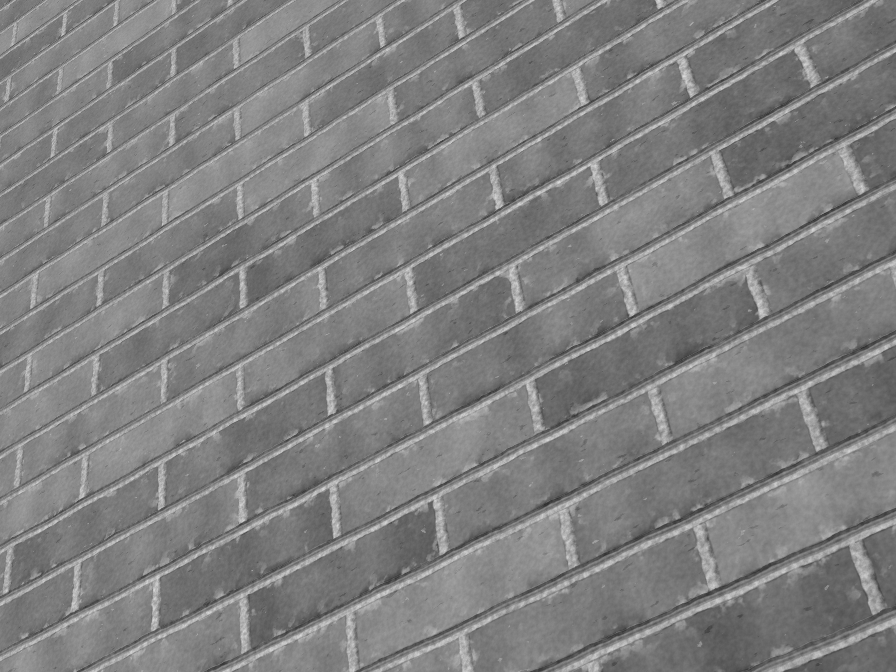
This texture is drawn by a WebGL 1 fragment shader. Its source:

```glsl
precision highp float;
// Weathered grey brick wall in running bond, seen obliquely.
// A projective map takes the canvas to wall space (brick lengths, courses);
// gradient noise wears the edges, mottles the faces and crusts the mortar.
uniform vec2 u_resolution;

float hash(vec2 p) {
  vec3 q = fract(p.xyx * vec3(0.1031, 0.1030, 0.0973));
  q += dot(q, q.yzx + 33.33);
  return fract((q.x + q.y) * q.z);
}

float corner(vec2 cell, vec2 offset) {
  float angle = 6.2832 * hash(cell);
  return dot(vec2(cos(angle), sin(angle)), offset);
}

float gradientNoise(vec2 p) {
  vec2 i = floor(p), f = fract(p);
  vec2 s = f * f * f * (f * (f * 6.0 - 15.0) + 10.0);
  vec2 k = vec2(1.0, 0.0);
  return mix(mix(corner(i, f), corner(i + k, f - k), s.x),
             mix(corner(i + k.yx, f - k.yx), corner(i + k.xx, f - k.xx), s.x), s.y);
}

float fbm(vec2 p) {
  float sum = 0.0, amplitude = 0.6;
  for (int i = 0; i < 4; i++) {
    sum += amplitude * gradientNoise(p);
    p = mat2(1.6, 1.2, -1.2, 1.6) * p + 7.3;
    amplitude *= 0.5;
  }
  return sum;
}

// Soft stripe of the given half width around zero
float stripe(float x, float halfWidth, float aa) {
  return 1.0 - smoothstep(halfWidth - aa, halfWidth + aa, abs(x));
}

void main() {
  vec2 p = gl_FragCoord.xy / u_resolution.y;

  // Invert the perspective: x counts bricks, y counts courses
  vec2 vanish = vec2(-0.054, 0.036);
  vec2 along = vec2(0.2674, 0.1404) - vanish.x * p;
  vec2 up = vec2(0.0109, 0.106) - vanish.y * p;
  vec2 r = p - vec2(0.9392, 0.5694);
  vec2 wall = vec2(r.x * up.y - r.y * up.x, along.x * r.y - along.y * r.x)
            / (along.x * up.y - along.y * up.x);
  float depth = 1.0 + dot(vanish, wall);
  float aa = 9.0 * depth / u_resolution.y;

  // Running bond with small irregularities; q has square proportions
  vec2 q = wall * vec2(3.2, 1.0);
  float wobble = 0.025 * gradientNoise(q * 1.3);
  float y = wall.y + wobble;
  float row = floor(y + 0.5);
  float x = wall.x + 0.5 * mod(row, 2.0) + 0.05 * (hash(vec2(row, 4.0)) - 0.5);
  vec2 id = vec2(floor(x), row) + 40.0;
  vec2 local = vec2((fract(x) - 0.5) * 3.2, y - row);

  float rough = fbm(q * 5.0 + id * 3.7);
  float grain = fbm(q * 15.0);
  float broad = fbm(q * 1.4 + 19.0);
  vec2 inset = vec2(1.52, 0.405) - abs(local) + 0.035 * rough;
  float inside = min(inset.x, inset.y);

  // Brick face: own tone, firing bands, mottling and fine grain
  float brick = 0.41 + 0.15 * hash(id);
  brick += 0.10 * gradientNoise(vec2(local.x * 1.5, local.y * 0.5) + id * 5.3);
  brick += 0.07 * broad + 0.05 * rough + 0.08 * grain;

  // Dark scratches and chips, mostly along the lower edge
  float lowEdge = exp(-7.0 * max(local.y + 0.41, 0.0));
  brick -= 0.17 * lowEdge * smoothstep(-0.05, 0.25, broad + 0.4 * rough);
  brick -= 0.09 * smoothstep(0.28, 0.42, fbm(q * vec2(4.0, 9.0) + 3.0));

  // Pale mortar smears near the edges and stray flecks
  float smear = smoothstep(0.10, 0.30, fbm(q * 4.0 + 51.0) + 0.35 * broad);
  smear *= exp(-9.0 * max(inside, 0.0));
  float fleck = smoothstep(0.36, 0.46, fbm(q * vec2(5.0, 7.0) + 83.0));
  brick = mix(brick, 0.74 + 0.2 * grain, max(0.75 * smear, 0.5 * fleck));

  // Bed joint: shadow below the upper brick, grey bed, pale ridge
  float s = fract(y) - 0.5;
  float bed = 0.53 + 0.16 * grain + 0.08 * rough;
  float ridge = stripe(s + 0.055 + 0.02 * rough, 0.034, aa);
  bed = mix(bed, 0.72 + 0.3 * grain + 0.12 * broad, 0.85 * ridge);
  float shadow = stripe(s - 0.075 + 0.03 * rough, 0.026, aa);
  bed -= shadow * (0.20 + 0.2 * broad);
  bed -= 0.10 * stripe(s - 0.015, 0.012, aa);

  // Head joint: pale, with a shaded side
  float side = local.x - 3.2 * step(0.0, local.x) + 1.6;
  float head = 0.69 + 0.3 * grain + 0.1 * broad;
  head -= 0.20 * smoothstep(0.0, 0.075, side + 0.03 * rough);
  float mortar = mix(bed, head, smoothstep(-aa, aa, inset.y));

  // Combine, with a thin crevice where brick meets mortar
  float grey = mix(mortar, brick, smoothstep(-aa, aa, inside));
  grey -= 0.10 * stripe(inside, 0.012, aa) * smoothstep(-0.2, 0.2, rough);

  // Slightly hazier toward the far left, darker at the near corner
  grey = mix(grey, 0.54, 0.22 * smoothstep(1.0, 1.5, depth));
  grey += 0.02 - 0.035 * smoothstep(0.8, 1.6, p.x + 0.6 * (1.0 - p.y));
  gl_FragColor = vec4(vec3(clamp(grey, 0.0, 1.0)), 1.0);
}
```
